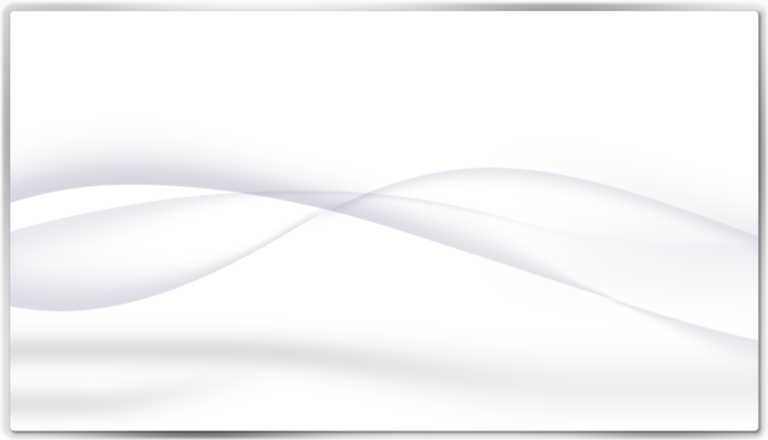
Reproduce this background procedurally as a Shadertoy shader.

```glsl
const vec2 CANVAS = vec2(1.741, 1.0);
const vec2 PANEL_CENTER = vec2(0.871, 0.498);
const vec2 PANEL_HALF = vec2(0.848, 0.477);
const vec3 PAPER = vec3(1.0);
const vec3 LAVENDER = vec3(0.79, 0.79, 0.845);

float lobe(float t, float center, float width) {
    float k = (t - center) / width;
    return exp(-k * k);
}

float roundBox(vec2 p, vec2 halfSize, float radius) {
    vec2 q = abs(p) - halfSize + radius;
    return length(max(q, 0.0)) + min(max(q.x, q.y), 0.0) - radius;
}

// Cubic span between two knots, each holding x, height and slope
float span(float x, vec3 a, vec3 b) {
    float w = b.x - a.x;
    float t = clamp((x - a.x) / w, 0.0, 1.0);
    float s = 1.0 - t;
    return s * s * ((1.0 + 2.0 * t) * a.y + t * w * a.z)
         + t * t * ((1.0 + 2.0 * s) * b.y - s * w * b.z);
}

float wave(float x, vec3 a, vec3 b, vec3 c, vec3 d, vec3 e) {
    if (x < b.x) return span(x, a, b);
    if (x < c.x) return span(x, b, c);
    if (x < d.x) return span(x, c, d);
    return span(x, d, e);
}

// Shade with one crisp edge at zero and a soft fade on the positive side
float veil(float d, float reach, float blur) {
    return smoothstep(-blur, blur, d) * lobe(max(d, 0.0), 0.0, reach);
}

vec3 tint(vec3 color, float amount) {
    return color * mix(PAPER, LAVENDER, amount);
}

// Soft gray bands along the floor
float smoke(vec2 p) {
    float fall = smoothstep(0.5, 1.35, p.x);
    float upper = lobe(p.y, 0.203 - 0.08 * fall, mix(0.036, 0.062, fall));
    float rise = smoothstep(0.2, 0.75, p.x);
    float lower = lobe(p.y, 0.082 + 0.09 * rise, 0.036);
    return upper * mix(0.125, 0.065, fall)
         + lower * 0.11 * (1.0 - smoothstep(0.1, 0.72, p.x));
}

vec3 ribbons(vec2 p, float blur) {
    float x = p.x;
    float broad = p.y - wave(x, vec3(0.0, 0.531, 0.35), vec3(0.295, 0.5805, 0.0),
        vec3(0.907, 0.476, -0.32), vec3(1.388, 0.320, -0.32), vec3(1.741, 0.222, -0.2));
    float thin = p.y - wave(x, vec3(0.0, 0.467, 0.3), vec3(0.357, 0.544, 0.15),
        vec3(0.714, 0.566, 0.0), vec3(1.179, 0.497, -0.28), vec3(1.741, 0.447, 0.0));
    float cross = p.y - wave(x, vec3(0.0, 0.308, -0.2), vec3(0.136, 0.2925, 0.0),
        vec3(0.658, 0.474, 0.6), vec3(1.111, 0.619, 0.0), vec3(1.741, 0.456, -0.35));
    vec3 color = PAPER;

    // Broad ribbon, folding over near the right
    float fold = smoothstep(1.36, 1.41, x);
    float reach = mix(0.072, 0.052, smoothstep(0.3, 0.7, x));
    reach *= mix(1.0, 0.12, smoothstep(1.05, 1.4, x));
    float strength = mix(0.75, 0.5, smoothstep(0.6, 1.2, x));
    color = tint(color, strength * (1.0 - fold) * veil(broad, reach, blur));
    float under = 0.006 + 0.035 * smoothstep(1.38, 1.7, x);
    color = tint(color, 0.45 * fold * veil(-broad, under, blur));

    // Thin ribbon, a wide veil that narrows into a line
    reach = mix(0.065, 0.009, smoothstep(0.05, 0.65, x));
    reach = mix(reach, 0.05, smoothstep(1.15, 1.65, x));
    strength = mix(0.42, 0.32, smoothstep(0.2, 0.7, x));
    strength *= mix(1.0, 0.22, smoothstep(0.95, 1.3, x));
    color = tint(color, strength * veil(-thin, reach, blur));

    // Crossing ribbon, shaded above on the left and below on the right
    float turn = smoothstep(0.68, 0.8, x);
    reach = mix(0.085, 0.012, smoothstep(0.05, 0.62, x));
    strength = mix(0.66, 0.48, smoothstep(0.2, 0.65, x));
    color = tint(color, strength * (1.0 - turn) * veil(cross, reach, blur));
    reach = 0.015 + 0.012 * smoothstep(0.8, 1.2, x);
    color = tint(color, 0.45 * turn * veil(-cross, reach, blur));

    // Pale fill and halo at the right end
    float rightEnd = smoothstep(1.0, 1.7, x);
    color = tint(color, 0.22 * rightEnd * lobe(p.y, 0.42, 0.09));
    return tint(color, 0.16 * rightEnd * veil(cross, 0.06, blur));
}

// Silver border with uneven reflections on each side
float metal(vec2 p, float d) {
    vec2 q = p - PANEL_CENTER;
    vec2 excess = abs(q) - PANEL_HALF;
    float top = 0.95 - 0.15 * lobe(p.x, 0.15, 0.2) - 0.28 * lobe(p.x, 1.27, 0.3);
    float bottom = 0.93 - 0.38 * lobe(p.x, 0.45, 0.25) - 0.2 * lobe(p.x, 1.5, 0.2);
    float left = 0.89 - 0.17 * lobe(p.y, 0.7, 0.25);
    float right = 0.92 - 0.2 * lobe(p.y, 0.65, 0.25);
    float level = excess.x > excess.y ? (q.x < 0.0 ? left : right)
                                      : (q.y < 0.0 ? bottom : top);
    float shadow = max(roundBox(q - vec2(0.004, -0.004), PANEL_HALF, 0.01), 0.0);
    level = mix(level, 0.98, smoothstep(0.011, 0.024, d));
    return level * (1.0 - 0.35 * exp(-shadow / 0.004));
}

void mainImage(out vec4 fragColor, in vec2 fragCoord) {
    vec2 p = fragCoord / iResolution.xy * CANVAS;
    float pixel = 1.0 / iResolution.y;
    float d = roundBox(p - PANEL_CENTER, PANEL_HALF, 0.01);
    vec3 panel = ribbons(p, max(pixel, 0.003)) - smoke(p);
    vec3 color = mix(panel, vec3(metal(p, d)), smoothstep(-pixel, pixel, d));
    fragColor = vec4(clamp(color, 0.0, 1.0), 1.0);
}
```
